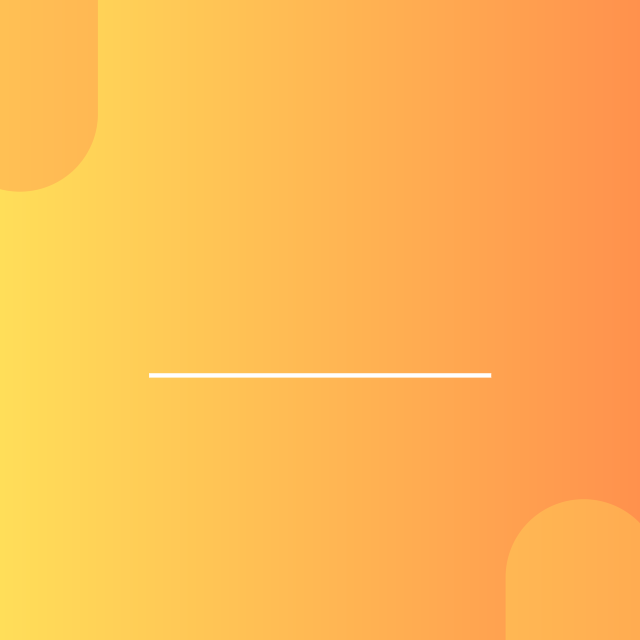
Reproduce this background procedurally as a three.js fragment shader.

```glsl
// A warm horizontal gradient from yellow to orange, with two round-ended
// pills entering from opposite corners and a thin white rule below the middle.
// Pills and rule are signed distance shapes blended over the gradient.

#define YELLOW vec3(1.0, 0.871, 0.349)
#define ORANGE vec3(1.0, 0.569, 0.302)
#define RULE_COLOR vec3(1.0)
#define PILL_RADIUS 0.122
#define TOP_PILL_END vec2(0.031, 0.8225)
#define BOTTOM_PILL_END vec2(0.912, 0.098)
#define RULE_CENTER vec2(0.5003, 0.4134)
#define RULE_HALF_SIZE vec2(0.2673, 0.0034)
#define EDGE_SOFTNESS 0.001

varying vec2 vUv;

// Vertical pill with one round end at 'end', running 'reach' up or down
float pillDistance(vec2 p, vec2 end, float reach) {
  vec2 q = p - end;
  q.y -= clamp(q.y, min(reach, 0.0), max(reach, 0.0));
  return length(q) - PILL_RADIUS;
}

float boxDistance(vec2 p, vec2 halfSize) {
  vec2 q = abs(p) - halfSize;
  return length(max(q, 0.0)) + min(max(q.x, q.y), 0.0);
}

float coverage(float dist) {
  return 1.0 - smoothstep(-EDGE_SOFTNESS, EDGE_SOFTNESS, dist);
}

// Gradient inside a pill: 'start' to 'finish' are positions on the warm ramp
vec3 pillColor(float x, float centerX, float start, float finish) {
  float across = clamp((x - centerX) / (2.0 * PILL_RADIUS) + 0.5, 0.0, 1.0);
  return mix(YELLOW, ORANGE, mix(start, finish, across));
}

void main() {
  // Background ramp
  vec3 color = mix(YELLOW, ORANGE, vUv.x);

  // Corner pills
  vec3 topColor = pillColor(vUv.x, TOP_PILL_END.x, 0.32, 0.5);
  vec3 bottomColor = pillColor(vUv.x, BOTTOM_PILL_END.x, 0.5, 0.68);
  color = mix(color, topColor, coverage(pillDistance(vUv, TOP_PILL_END, 1.0)));
  color = mix(color, bottomColor, coverage(pillDistance(vUv, BOTTOM_PILL_END, -1.0)));

  // White rule
  float rule = coverage(boxDistance(vUv - RULE_CENTER, RULE_HALF_SIZE));
  color = mix(color, RULE_COLOR, rule);

  gl_FragColor = vec4(color, 1.0);
}
```
